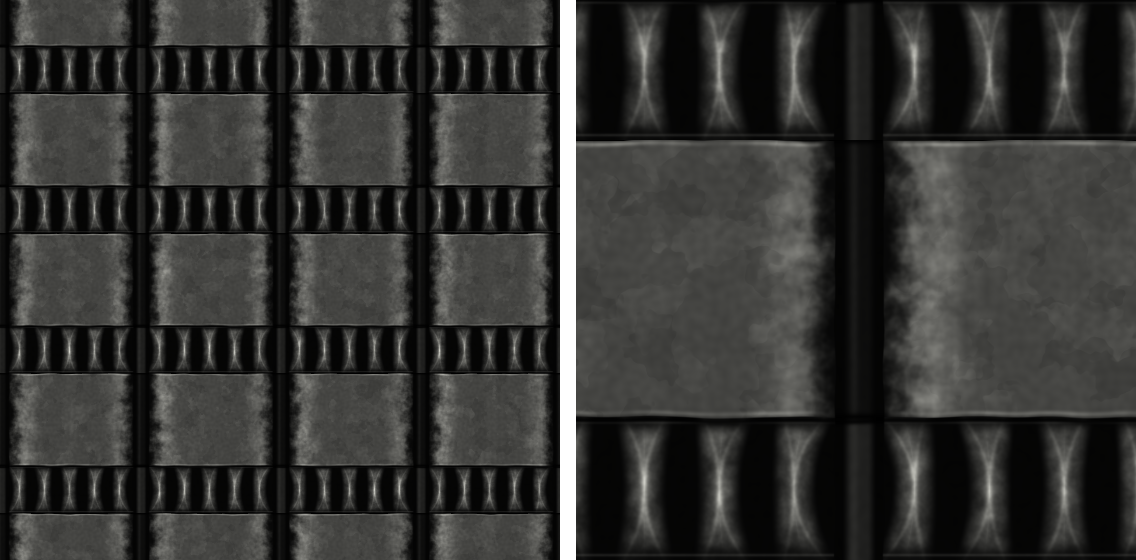
Left: the whole. Right: its middle third, enlarged.
Give the GLSL for this texture, as a WebGL 1 fragment shader.

```glsl
precision highp float;
// Worn dark metal plates in a 4 by 4 grid, split by rows of five studs and by black rods.
uniform vec2 u_resolution;

vec2 gradient(vec2 cell, float period) {
  cell = mod(cell, period);
  float h = fract(sin(dot(cell, vec2(127.1, 311.7))) * 43758.55);
  return vec2(cos(6.2832 * h), sin(6.2832 * h));
}

// Gradient noise that wraps after a whole number of cells
float noise(vec2 uv, float period) {
  vec2 p = uv * period, i = floor(p), f = p - i;
  vec2 w = f * f * f * (f * (f * 6.0 - 15.0) + 10.0);
  vec2 r = vec2(1.0, 0.0);
  float a = dot(gradient(i, period), f);
  float b = dot(gradient(i + r.xy, period), f - r.xy);
  float c = dot(gradient(i + r.yx, period), f - r.yx);
  float d = dot(gradient(i + r.xx, period), f - r.xx);
  return mix(mix(a, b, w.x), mix(c, d, w.x), w.y);
}

float fbm(vec2 uv, float period) {
  float sum = 0.0, gain = 1.0;
  for (int i = 0; i < 4; i++) {
    sum += gain * noise(uv, period);
    period *= 2.0;
    gain *= 0.55;
  }
  return sum;
}

float bump(float d, float width) {
  return exp(-d * d / (width * width));
}

// Flat plate with shiny, scuffed sides and bright upper and lower rims
float plateTone(vec2 uv, float x, float rim, float top) {
  float side = 0.438 - abs(x);
  float scuff = fbm(uv, 40.0);
  float patches = fbm(uv + 0.37, 23.0);
  float tone = 0.262 + 0.012 * bump(x, 0.05) + 0.012 * scuff;
  tone += 0.03 * smoothstep(0.10, 0.17, patches) * (0.7 + scuff);
  tone -= 0.022 * smoothstep(0.22, 0.30, fbm(uv + 0.71, 29.0));
  tone += bump(side - 0.10, 0.065) * (0.10 + 0.09 * scuff);
  tone += bump(x + 0.31, 0.085) * (0.05 + 0.05 * scuff);
  tone *= mix(0.12, 1.0, smoothstep(-0.015, 0.085, side + 0.045 * scuff));
  tone *= 0.85 + 0.15 * smoothstep(0.0, 0.03, rim);
  float glint = 0.6 + 0.9 * noise(uv + 0.13, 32.0);
  return tone + bump(rim - 0.009, 0.006) * mix(0.17, 0.27, top) * glint
    * smoothstep(0.0, 0.05, side);
}

// Five waisted studs, each with a pinched ridge and flared ends
float studTone(vec2 uv, float x, float v) {
  float s = (x + 0.012) / 0.182;
  float index = clamp(floor(s + 0.5), -2.0, 2.0);
  float t = s - index - 0.07 * index * (v * v - 0.3);
  float scuff = fbm(uv + 0.53, 56.0);
  float halfWidth = 0.31 + 0.11 * v * v;
  float body = 1.0 - smoothstep(halfWidth - 0.19, halfWidth, abs(t));
  float facet = smoothstep(-0.06, 0.06, 0.30 * abs(v) - abs(t));
  float tone = 0.145 + 0.035 * v + 0.05 * scuff;
  tone += 0.05 * facet * (1.0 - abs(v));
  tone += 0.20 * exp(-abs(t) / (0.06 + 0.10 * v * v)) * (1.0 - v * v);
  tone += 0.16 * bump(abs(t) - 0.27 * v * v, 0.035) * (1.0 - 0.75 * abs(v));
  tone += 0.10 * bump(t, 0.09) * bump(v, 0.3);
  tone *= 1.0 - 0.75 * smoothstep(0.72, 0.97, abs(v));
  return 0.018 + body * tone * (1.0 + 0.35 * scuff);
}

// Upright rod in the gap, paler beside the studs
float rodTone(float g, float inBand) {
  float round = 1.0 - smoothstep(0.018, 0.042, abs(g));
  float tone = mix(0.035, 0.105, inBand) * round;
  tone += mix(0.045, 0.04, inBand) * bump(g + 0.012, 0.010);
  return 0.014 + tone;
}

void main() {
  vec2 uv = gl_FragCoord.xy / u_resolution;
  float aa = 4.0 / u_resolution.y;

  // Each repeat: stud band below y = 0.34, plate above it
  float x = fract(uv.x * 4.0 - 0.008) - 0.5;
  float y = fract(uv.y * 4.0 - 0.333);
  float gapX = x - sign(x) * 0.5;
  float v = (y - 0.17) / 0.17;
  float rim = min(y - 0.34, 1.0 - y);
  float wavyRim = rim + 0.007 * noise(uv, 28.0);

  float onPlate = smoothstep(-aa, aa, wavyRim);
  float inBand = smoothstep(-aa, aa, -rim);
  float tone = mix(studTone(uv, x, v), plateTone(uv, x, wavyRim, step(0.67, y)), onPlate);

  // Thin lip along both borders of the band
  tone += 0.09 * bump(abs(v) - 0.93, 0.022) * inBand;

  // Gap with its rod, cut by dark joints at the row borders
  float joint = 1.0 - 0.85 * bump(rim, 0.010);
  float edge = 0.058 + 0.006 * noise(uv + 0.29, 36.0);
  float inGap = 1.0 - smoothstep(edge - aa, edge + aa, abs(gapX));
  tone = mix(tone, rodTone(gapX, inBand) * joint, inGap);

  // Dark crease just outside the plates, then fine grain
  tone *= 1.0 - 0.8 * bump(wavyRim + 0.008, 0.007);
  tone *= 1.0 + 0.10 * noise(uv, 160.0);
  gl_FragColor = vec4(max(tone, 0.0) * vec3(1.01, 1.01, 0.97), 1.0);
}
```
